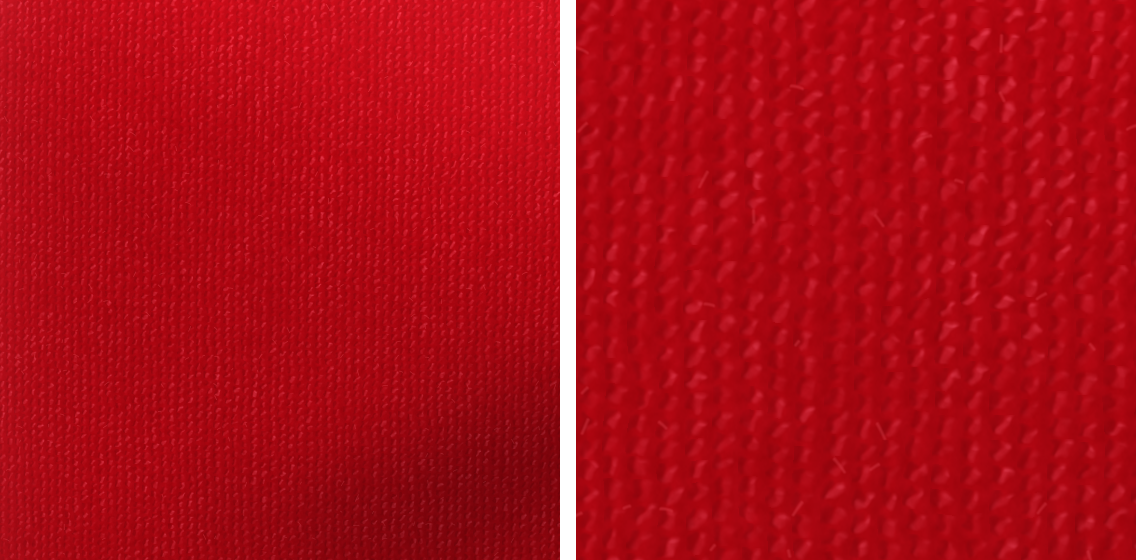
Left, the full canvas; right, a detail of the centre.
Reproduce this texture procedurally as a WebGL 2 fragment shader.

```glsl
#version 300 es
precision highp float;
// Red ribbed knit: about 62 columns by 70 rows of small steep stitches.
// Each cell holds a broken yarn fleck; noise bends and fades the flecks,
// and broad gradients light the cloth from the top right.
uniform vec2 u_resolution;
out vec4 fragColor;

float hash(vec2 p) {
    p = fract(p * vec2(0.1031, 0.1137));
    p += dot(p, p.yx + 33.33);
    return fract((p.x + p.y) * p.x * 17.31);
}

float noise(vec2 p) {
    vec2 i = floor(p), f = fract(p);
    f = f * f * (3.0 - 2.0 * f);
    return mix(mix(hash(i), hash(i + vec2(1, 0)), f.x),
               mix(hash(i + vec2(0, 1)), hash(i + 1.0), f.x), f.y);
}

float cloudNoise(vec2 p) {
    float sum = 0.0, weight = 0.5;
    for (int i = 0; i < 4; i++) {
        sum += weight * noise(p);
        p = p * 2.03 + 17.0;
        weight *= 0.5;
    }
    return sum;
}

float segmentDistance(vec2 p, vec2 a, vec2 b) {
    vec2 ab = b - a;
    return length(p - a - ab * clamp(dot(p - a, ab) / dot(ab, ab), 0.0, 1.0));
}

// Knit coordinates: columns crowd together slightly toward the left edge.
vec2 knitSpace(vec2 uv) {
    float column = 60.0 * uv.x + 2.0 * (1.0 - exp(-6.0 * uv.x));
    column += 0.35 * sin(2.6 * uv.y + 2.0 * uv.x) + 0.35 * (noise(uv * 30.0) - 0.5);
    float row = 70.0 * uv.y + sin(3.0 * uv.x) + 0.6 * noise(uv * 19.0 + 40.0);
    return vec2(column, row + 0.6 * hash(vec2(floor(column), 7.0)));
}

// x: lit yarn, y: shadow beside it
vec2 stitch(vec2 knit, vec2 uv) {
    vec2 ragged = vec2(noise(uv * 190.0), noise(uv * 190.0 + 70.0)) - 0.5;
    vec2 cell = floor(knit), q = fract(knit) - 0.5 + 0.22 * ragged;
    q += 0.16 * (vec2(hash(cell + 11.0), hash(cell + 53.0)) - 0.5);
    float lean = 0.05 + 0.14 * hash(cell + 91.0);
    float reach = 0.14 + 0.16 * hash(cell + 37.0);
    float d = segmentDistance(q, vec2(-lean, -reach), vec2(lean, reach));
    float tip = length((q - vec2(lean, reach * 0.8)) * vec2(1.0, 1.3));
    float under = segmentDistance(q, vec2(-0.34, -0.15), vec2(-0.22, 0.3));
    float strength = 0.25 + 0.75 * hash(cell + 29.0);
    float lit = 0.75 * (1.0 - smoothstep(0.03, 0.25, d));
    lit += 0.45 * (1.0 - smoothstep(0.02, 0.2, tip));
    return vec2(lit * strength, 1.0 - smoothstep(0.02, 0.25, under));
}

// Sparse loose fibres, one possible hair in each coarse cell.
float looseFibres(vec2 p) {
    vec2 cell = floor(p), q = fract(p) - 0.5;
    float angle = 6.2832 * hash(cell + 3.0);
    vec2 along = vec2(cos(angle), sin(angle)) * (0.05 + 0.15 * hash(cell + 5.0));
    q += 0.3 * (vec2(hash(cell + 8.0), hash(cell + 13.0)) - 0.5);
    q.y += 0.8 * q.x * q.x;
    float d = segmentDistance(q, -along, along);
    return (1.0 - smoothstep(0.0, 0.07, d)) * step(0.86, hash(cell + 21.0));
}

// Broad light: bright top right, a soft fold of shadow at lower right.
float clothLight(vec2 uv) {
    float light = 0.95 + 0.06 * uv.y;
    light += 0.16 * smoothstep(0.55, 1.25, uv.y + 0.35 * (uv.x - 0.3));
    vec2 fold = uv - vec2(0.98, 0.2);
    fold.y -= 0.3 * fold.x;
    light -= 0.22 * exp(-dot(fold * vec2(2.2, 6.0), fold * vec2(2.2, 6.0)));
    light -= 0.08 * smoothstep(0.3, 0.0, uv.y) * smoothstep(0.2, 0.8, uv.x);
    return light + 0.06 * (cloudNoise(uv * 5.0) - 0.47);
}

void main() {
    vec2 uv = gl_FragCoord.xy / u_resolution;
    vec2 knit = knitSpace(uv);
    vec2 yarn = stitch(knit, uv);
    float fuzz = cloudNoise(uv * vec2(170.0, 140.0));

    // Base cloth with faint grooves between the columns
    vec3 color = mix(vec3(0.65, 0.01, 0.045), vec3(0.74, 0.035, 0.085), fuzz);
    color *= 0.985 - 0.025 * cos(6.2832 * knit.x);
    color *= 1.0 - 0.09 * yarn.y;

    // Raised yarn, worn unevenly, plus stray fibres
    float wear = 0.25 + 0.9 * cloudNoise(uv * 14.0 + 60.0) + 0.5 * (fuzz - 0.3);
    color = mix(color, vec3(0.85, 0.19, 0.26), clamp(0.85 * yarn.x * wear, 0.0, 1.0));
    color = mix(color, vec3(0.88, 0.25, 0.30), 0.4 * looseFibres(uv * 40.0));
    color *= clothLight(uv);

    // Pale sheen where the cloth turns away at the left and top corners
    float sheen = 0.12 * exp(-14.0 * uv.x) + 0.12 * exp(-9.0 * length(uv - vec2(0.0, 1.0)));
    sheen += 0.16 * smoothstep(0.75, 1.3, uv.y + 0.4 * uv.x - 0.1);
    color = mix(color, vec3(0.88, 0.25, 0.32), sheen);
    fragColor = vec4(clamp(color, 0.0, 1.0), 1.0);
}
```
